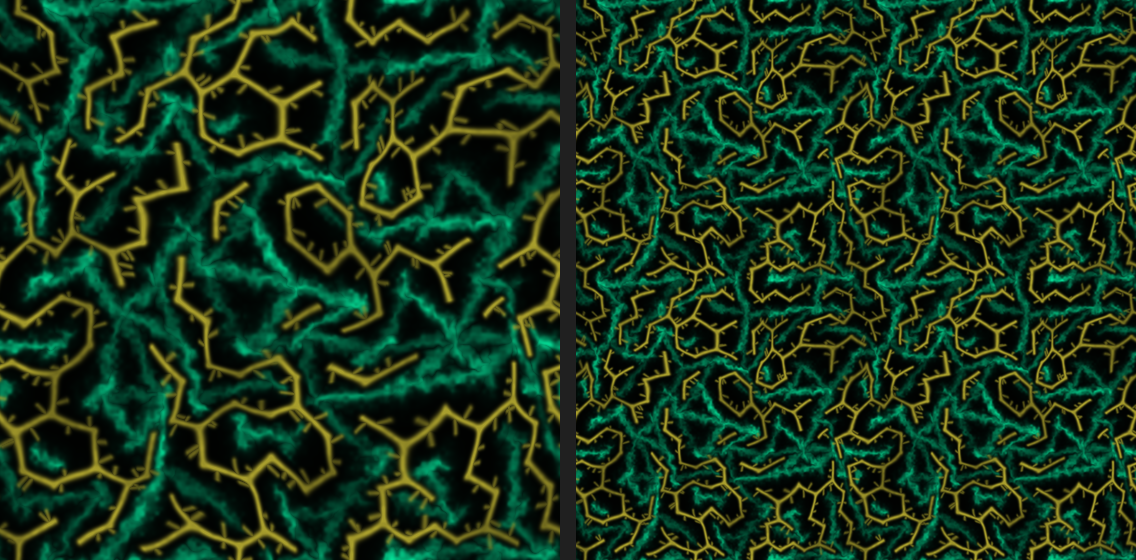
Left: one tile. Right: repeated 2 by 2.
Reproduce this texture procedurally as a three.js fragment shader.

```glsl
// Golden vein network with twigs, interleaved with feathery teal strands, on black; tiles.
#define COLS 9.0
#define ROWS 10.0            // even, so the slanted lattice wraps
#define OPEN_SHARE 0.42      // share of cell walls replaced by a strand
#define SITE_JITTER 0.62
#define VEIN_WIDTH 0.0061
#define FILLET 0.0025
#define TWIG_LENGTH 0.027
#define STRAND_WIDTH 0.0115
#define VEIN_COLOR vec3(0.66, 0.62, 0.175)
#define STRAND_COLOR vec3(0.01, 0.62, 0.42)
#define GROUND_COLOR vec3(0.002, 0.008, 0.004)

varying vec2 vUv;

float veinSum, twigGlow, strandGlow;

vec3 hash3(vec2 p) {
  vec3 h = fract(p.xyx * vec3(0.1031, 0.1030, 0.0973));
  h += dot(h, h.yxz + 33.33);
  return fract((h.xxy + h.yzz) * h.zyx);
}

vec2 wrap(vec2 c, vec2 n) {
  return c - n * floor((c + 0.5) / n);
}

// Three channels of value noise that repeat after n cells
vec3 noise3(vec2 uv, float n) {
  vec2 p = uv * n, c = floor(p), f = p - c;
  f = f * f * (3.0 - 2.0 * f);
  vec2 salt = vec2(n * 1.7, n * 3.1), size = vec2(n);
  vec3 low = mix(hash3(wrap(c, size) + salt),
                 hash3(wrap(c + vec2(1, 0), size) + salt), f.x);
  vec3 high = mix(hash3(wrap(c + vec2(0, 1), size) + salt),
                  hash3(wrap(c + vec2(1, 1), size) + salt), f.x);
  return mix(low, high, f.y);
}

// Slanted lattice: every row shifts by half a cell
vec2 toCanvas(vec2 c) {
  return vec2(c.x + 0.5 * c.y, c.y) / vec2(COLS, ROWS);
}

vec2 cellKey(vec2 c) {
  float turn = floor((c.y + 0.5) / ROWS);
  return wrap(vec2(c.x + turn * ROWS * 0.5, c.y), vec2(COLS, ROWS));
}

vec2 site(vec2 c) {
  return toCanvas(c + (hash3(cellKey(c) + 41.0).xy - 0.5) * SITE_JITTER);
}

float segment(vec2 p, vec2 a, vec2 b) {
  vec2 ab = b - a;
  p -= a;
  return length(p - ab * clamp(dot(p, ab) / max(dot(ab, ab), 1e-6), 0.0, 1.0));
}

float bell(float d, float width) {
  return exp(-d * d / (width * width));
}

void addStrand(vec2 p, vec2 a, vec2 b, float level) {
  float d = segment(p, a, b);
  float body = 0.85 * bell(d, STRAND_WIDTH) + 0.15 * bell(d, 2.4 * STRAND_WIDTH);
  strandGlow = max(strandGlow, level * body);
}

void addVein(vec2 p, vec2 a, vec2 b, float seed) {
  veinSum += exp(-segment(p, a, b) / FILLET);
  vec2 along = normalize(b - a + 1e-5);
  for (int i = 0; i < 2; i++) {
    vec3 r = hash3(vec2(seed * 131.0, 7.0 + 23.0 * float(i)));
    vec2 base = mix(a, b, 0.1 + 0.8 * r.x);
    vec2 across = vec2(-along.y, along.x) * (r.y < 0.5 ? -1.0 : 1.0);
    vec2 reach = (across + along * (r.z - 0.5)) * (0.4 + 0.6 * fract(r.y * 7.0));
    float d = segment(p, base, base + reach * TWIG_LENGTH);
    twigGlow = max(twigGlow, 0.65 * bell(d, 0.8 * VEIN_WIDTH));
  }
}

// A closed wall is a vein; an open one lets a strand join both sites
void addWall(vec2 p, vec2 wispy, vec2 a, vec2 b, vec2 siteA, vec2 siteB, float h) {
  if (h < OPEN_SHARE) {
    float x = h / OPEN_SHARE;
    addStrand(wispy, siteA, siteB, mix(0.42, 1.0, x * x));
  } else {
    addVein(p, a, b, h);
  }
}

void main() {
  // Bend the plane; strands get a finer ripple of their own
  vec2 p = vUv + 0.05 * (noise3(vUv, 5.0).xy - 0.5)
               + 0.013 * (noise3(vUv, 18.0).xy - 0.5);
  vec3 ripple = noise3(vUv, 46.0), grain = noise3(vUv, 110.0);
  vec2 wispy = p + 0.017 * (ripple.xy - 0.5) + 0.009 * (grain.xy - 0.5);

  veinSum = 1e-9;
  twigGlow = 0.0;
  strandGlow = 0.0;
  float row = p.y * ROWS;
  vec2 home = floor(vec2(p.x * COLS - 0.5 * row, row));

  for (int j = -1; j <= 1; j++) {
    for (int i = -1; i <= 1; i++) {
      vec2 c = home + vec2(float(i), float(j));
      vec2 s00 = site(c), s10 = site(c + vec2(1, 0));
      vec2 s01 = site(c + vec2(0, 1)), s11 = site(c + vec2(1, 1));
      // Wall corners are the centres of the triangles between sites
      vec2 lower = (s00 + s10 + s01) / 3.0;
      vec2 upper = (s11 + s10 + s01) / 3.0;
      vec2 left = (s00 + s01 + site(c + vec2(-1, 1))) / 3.0;
      vec2 below = (s00 + s10 + site(c + vec2(1, -1))) / 3.0;
      vec3 h = hash3(cellKey(c) + 7.0);
      addWall(p, wispy, lower, upper, s10, s01, h.x);
      addWall(p, wispy, lower, left, s00, s01, h.y);
      addWall(p, wispy, lower, below, s00, s10, h.z);
      // Short bright streak at each site
      vec3 r = hash3(cellKey(c) + 83.0);
      vec2 streak = 0.022 * normalize(r.xy - 0.5 + 1e-4);
      addStrand(wispy, s00 - streak, s00 + streak, mix(0.35, 0.95, r.z));
    }
  }

  // Veins vary in brightness; strands fade and thin out beside them
  float veinDist = max(-FILLET * log(veinSum), 0.0);
  float strength = mix(0.68, 1.0, smoothstep(0.2, 0.7, noise3(vUv, 7.0).z));
  float vein = max(bell(veinDist, VEIN_WIDTH), twigGlow) * strength;
  vein *= 0.92 + 0.16 * grain.z;
  float strand = strandGlow * (0.5 + 0.55 * ripple.z + 0.45 * grain.z);
  strand *= mix(0.2, 1.0, smoothstep(0.005, 0.022, veinDist));

  vec3 color = GROUND_COLOR + STRAND_COLOR * strand;
  gl_FragColor = vec4(mix(color, VEIN_COLOR, clamp(vein, 0.0, 1.0)), 1.0);
}
```
